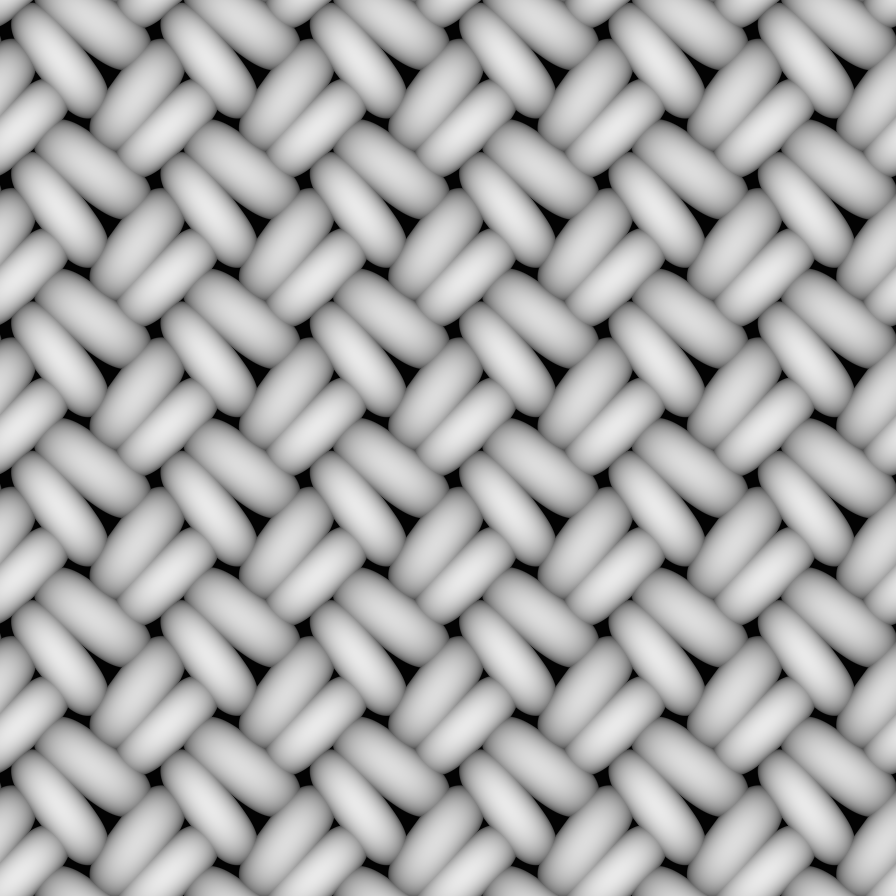
Write a three.js fragment shader that draws this texture map.

```glsl
// Height map of a diagonal basket weave, six by six repeats.
// Each repeat holds two falling and two rising strands; every strand is a
// rounded bulge on a wrapped cell, and the highest bulge wins.
varying vec2 vUv;

const float REPEATS = 6.0;
const float GAP_TONE = 0.012;

// Shortest offset from a centre inside a cell that wraps at its borders
vec2 wrappedOffset(vec2 p, vec2 centre) {
  return fract(p - centre + 0.5) - 0.5;
}

// Coordinates along and across a direction given in radians
vec2 alongAcross(vec2 d, float angle) {
  float c = cos(angle);
  float s = sin(angle);
  return vec2(c * d.x + s * d.y, c * d.y - s * d.x);
}

// Height of one strand: round across, blunt at the ends, sinking lengthwise
float strand(vec2 p, vec2 centre, float angle, vec2 halfSize, float peak) {
  vec2 q = alongAcross(wrappedOffset(p, centre), angle) / halfSize;
  vec2 q2 = q * q;
  float inside = max(1.0 - q2.x * q2.x - q2.y, 0.0);
  float roundness = pow(inside, 0.4) * smoothstep(0.0, 0.1, inside);
  return peak * (1.0 - 0.22 * q2.x) * roundness;
}

// Two strands that fall to the right and fan out at their lower end
float fallingPair(vec2 p) {
  float back = strand(p, vec2(0.620, 0.865), -0.646, vec2(0.458, 0.198), 0.865);
  float front = strand(p, vec2(0.401, 0.594), -0.925, vec2(0.458, 0.178), 0.915);
  return max(back, front);
}

// Two strands that rise to the right and fan out at their upper end
float risingPair(vec2 p) {
  float back = strand(p, vec2(0.922, 0.359), 0.942, vec2(0.440, 0.194), 0.865);
  float front = strand(p, vec2(0.120, 0.141), 0.750, vec2(0.434, 0.178), 0.915);
  return max(back, front);
}

void main() {
  vec2 cell = vUv * REPEATS;
  float height = max(fallingPair(cell), risingPair(cell));
  gl_FragColor = vec4(vec3(max(height, GAP_TONE)), 1.0);
}
```
